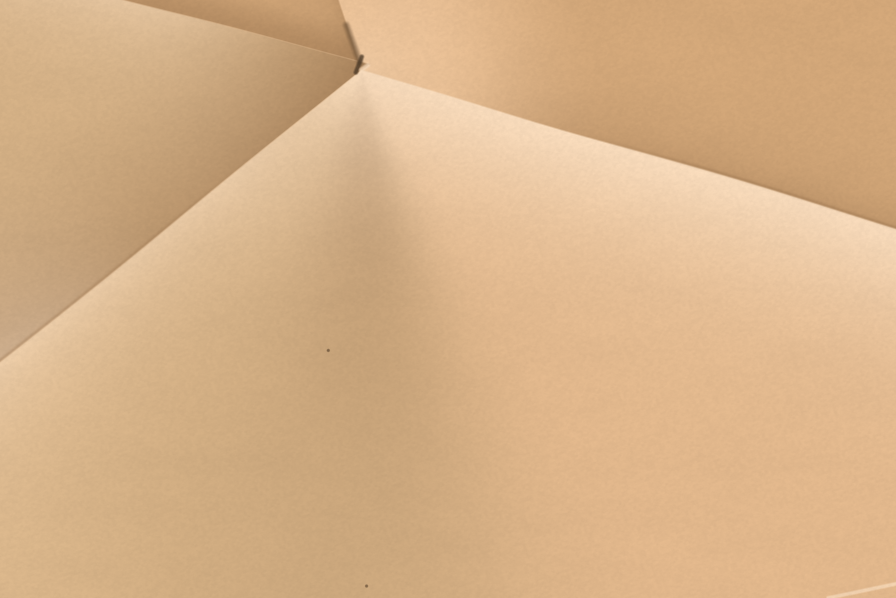
This texture is drawn by a WebGL 2 fragment shader. Its source:

```glsl
#version 300 es
precision highp float;

#define APEX vec2(0.605, 0.883)
#define GRAIN_SCALE 210.0
#define GRAIN_AMOUNT 0.055
#define MOTTLE_AMOUNT 0.025
#define VALLEY_ANGLE 0.10

uniform vec2 u_resolution;
out vec4 outColor;

const vec3 SHADE = vec3(0.62, 0.47, 0.32);
const vec3 OLIVE = vec3(0.76, 0.62, 0.46);
const vec3 SAND = vec3(0.82, 0.68, 0.51);
const vec3 TAN = vec3(0.83, 0.66, 0.48);
const vec3 PEACH = vec3(0.88, 0.715, 0.545);
const vec3 CREAM = vec3(0.97, 0.86, 0.74);

float hash(vec2 p) {
    vec3 q = fract(vec3(p.xyx) * 0.1031);
    q += dot(q, q.yzx + 33.33);
    return fract((q.x + q.y) * q.z);
}

float noise(vec2 p) {
    vec2 i = floor(p), f = fract(p);
    f = f * f * (3.0 - 2.0 * f);
    return mix(mix(hash(i), hash(i + vec2(1, 0)), f.x),
               mix(hash(i + vec2(0, 1)), hash(i + vec2(1, 1)), f.x), f.y);
}

float fbm(vec2 p) {
    float sum = 0.0, amp = 0.5;
    for (int i = 0; i < 4; i++) {
        sum += amp * (noise(p) - 0.5);
        p = mat2(1.6, 1.2, -1.2, 1.6) * p;
        amp *= 0.5;
    }
    return sum;
}

// Signed distance to a line through the origin, positive on its left
float side(vec2 dir, vec2 p) {
    dir = normalize(dir);
    return dir.x * p.y - dir.y * p.x;
}

float segment(vec2 p, vec2 a, vec2 b) {
    vec2 pa = p - a, ba = b - a;
    return length(pa - ba * clamp(dot(pa, ba) / dot(ba, ba), 0.0, 1.0));
}

// Broad lower panel: two lit edges around a soft valley
vec3 lowerPanel(vec2 d, float r, float leftDist, float rightDist) {
    float angle = atan(d.x, -d.y);
    vec3 c = mix(SAND, PEACH, smoothstep(-0.05, 0.55, angle));
    c = mix(c, OLIVE, 0.65 * exp(-pow((angle - VALLEY_ANGLE + 0.12) / 0.32, 2.0)) * exp(-r * 0.9));
    float valley = angle - VALLEY_ANGLE;
    valley /= valley < 0.0 ? 0.42 : 0.24;
    c = mix(c, SHADE, 0.85 * exp(-valley * valley) * exp(-r * 3.8));
    c = mix(c, CREAM, 0.55 * exp(-leftDist * 11.0) * smoothstep(0.0, 0.3, r));
    c = mix(c, CREAM, 0.95 * exp(-pow(rightDist * 6.5, 1.3)));
    return c + 0.025 * smoothstep(0.35, 0.0, d.x + APEX.x);
}

vec3 leftPanel(vec2 d, float r, float upperDist, float lowerDist) {
    vec3 c = mix(OLIVE, SAND, smoothstep(0.0, 0.3, lowerDist));
    c = mix(c, CREAM, 0.5 * exp(-upperDist * 11.0) * smoothstep(0.05, 0.4, r));
    c = mix(c, SHADE, 0.6 * exp(-lowerDist * 14.0) * exp(-r * 1.8));
    c = mix(c, SHADE, 0.4 * exp(-r * 9.0));
    return mix(c, vec3(0.84, 0.73, 0.62), 0.65 * smoothstep(0.4, 0.8, r) * exp(-lowerDist * 8.0));
}

vec3 topPanel(float r, float lowerDist, float upDist) {
    vec3 c = mix(SHADE, TAN, 0.45 + 0.5 * smoothstep(0.0, 0.07, lowerDist));
    return mix(c, SHADE, 0.45 * exp(-r * 9.0) + 0.25 * exp(-upDist * 70.0));
}

vec3 rightPanel(vec2 d, float r, float lowerDist) {
    vec3 c = mix(PEACH + 0.025, TAN - 0.005, smoothstep(0.1, 0.42, d.x + 0.25 * d.y));
    c = mix(c, SHADE, 0.38 * exp(-lowerDist * 18.0) * smoothstep(0.1, 0.4, r));
    return mix(c, CREAM, 0.3 * exp(-r * 8.0));
}

void main() {
    vec2 p = gl_FragCoord.xy / u_resolution.y;
    float px = 1.3 / u_resolution.y;
    vec2 d = p - APEX;
    d.y += 0.0025 * sin(p.x * 9.0) * smoothstep(0.05, 0.4, abs(d.x));
    float r = length(d);

    // Creases radiating from the apex
    float lowLeft = side(vec2(-0.605, -0.488), d);
    float right = side(vec2(0.895, -0.264), d);
    float upLeft = side(vec2(-0.39, 0.104), d - vec2(0.0, 0.013));
    float up = side(vec2(-0.039, 0.117), d);

    // Panels joined at the creases
    vec3 color = rightPanel(d, r, max(right, 0.0));
    float topMask = smoothstep(-px, px, min(up, -upLeft));
    color = mix(color, topPanel(r, max(-upLeft, 0.0), max(up, 0.0)), topMask);
    float leftMask = smoothstep(-px, px, min(upLeft, -lowLeft));
    color = mix(color, leftPanel(d, r, max(upLeft, 0.0), max(-lowLeft, 0.0)), leftMask);
    float lowerMask = smoothstep(-px, px, min(lowLeft, -right));
    color = mix(color, lowerPanel(d, r, max(lowLeft, 0.0), max(-right, 0.0)), lowerMask);

    // Thin worn lines along the folds
    float rightLine = exp(-pow((right - 0.002) / 0.003, 2.0)) * smoothstep(0.35, 0.6, d.x);
    float leftLine = exp(-pow((lowLeft + 0.002) / 0.003, 2.0)) * step(d.x, 0.0) * smoothstep(0.15, 0.5, r);
    color = mix(color, SHADE, 0.45 * rightLine + 0.35 * leftLine);

    // Pinched paper at the apex
    float pinch = segment(d, vec2(-0.003, 0.012), vec2(-0.026, 0.075));
    color = mix(color, SHADE * 0.7, 0.65 * smoothstep(0.009, 0.0, pinch));
    float notch = segment(d, vec2(-0.010, -0.004), vec2(0.0, 0.022));
    color = mix(color, SHADE * 0.45, 0.75 * smoothstep(0.006, 0.001, notch));
    float lip = segment(d, vec2(-0.001, 0.0), vec2(0.010, 0.008));
    color = mix(color, CREAM, 0.7 * smoothstep(0.006, 0.001, lip));

    // Lit edge in the lower right corner and two flecks
    float corner = segment(p, vec2(1.385, 0.0), vec2(1.5, 0.024));
    color = mix(color, CREAM, 0.7 * smoothstep(0.005, 0.001, corner));
    float fleck = min(length(p - vec2(0.613, 0.020)), length(p - vec2(0.549, 0.414)));
    color = mix(color, SHADE * 0.6, 0.7 * smoothstep(0.004, 0.001, fleck));

    // Paper fibre and faint mottling
    vec2 fibre = mat2(0.85, -0.35, 0.3, 1.1) * p;
    color *= 1.0 + GRAIN_AMOUNT * fbm(fibre * GRAIN_SCALE) + MOTTLE_AMOUNT * fbm(p * vec2(9.0, 22.0));
    outColor = vec4(clamp(color, 0.0, 1.0), 1.0);
}
```
